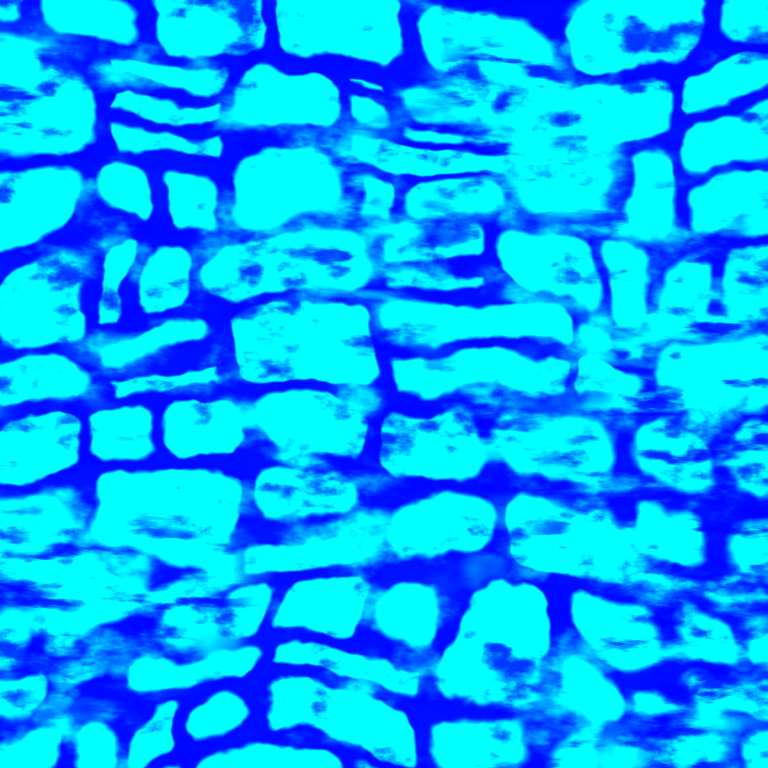
This texture is drawn by a WebGL 2 fragment shader. Its source:

```glsl
#version 300 es
precision highp float;

#define BLOCK vec2(0.37, 0.23)
#define WARP 0.085
#define SWAY 0.06
#define GAP_MIN 0.0015
#define GAP_MAX 0.0075
#define SOFT_MIN 0.006
#define SOFT_MAX 0.015
#define HOLLOW 0.011
#define PIT_DEPTH 0.8
#define CRACK_DEPTH 0.85
#define MORTAR_FILL 1.05
#define MORTAR_TINT 0.1

uniform vec2 u_resolution;
out vec4 fragColor;

float hash(vec2 p) {
    return fract(sin(dot(p, vec2(127.1, 311.7))) * 43758.5453);
}

float noise(vec2 p) {
    vec2 i = floor(p), f = fract(p);
    f = f * f * (3.0 - 2.0 * f);
    return mix(mix(hash(i), hash(i + vec2(1, 0)), f.x),
               mix(hash(i + vec2(0, 1)), hash(i + vec2(1, 1)), f.x), f.y);
}

float fbm(vec2 p) {
    float sum = 0.0, amp = 0.5;
    for (int i = 0; i < 5; i++) {
        sum += amp * noise(p);
        p = mat2(1.99, 0.23, -0.23, 1.99) * p + 17.3;
        amp *= 0.5;
    }
    return sum / 0.97;
}

float roundedBox(vec2 p, vec2 halfSize, float radius) {
    vec2 q = abs(p) - halfSize + radius;
    return length(max(q, 0.0)) + min(max(q.x, q.y), 0.0) - radius;
}

// Splits staggered blocks into stones; returns distance to the stone and its seed
vec2 stoneWall(vec2 p) {
    p.x += hash(vec2(floor(p.y / BLOCK.y), 3.0)) * BLOCK.x;
    vec2 id = floor(p / BLOCK);
    vec2 lo = id * BLOCK, hi = lo + BLOCK;
    float seed = hash(id + 5.0);
    for (int i = 0; i < 5; i++) {
        vec2 extent = hi - lo;
        float pick = hash(vec2(seed * 53.1, 2.0));
        if (extent.x * extent.y < mix(0.006, 0.034, pick)) break;
        float ratio = mix(0.34, 0.66, hash(vec2(seed * 71.7, 4.0)));
        vec2 cut = mix(lo, hi, ratio);
        bool splitX = extent.x > extent.y * mix(1.2, 2.2, hash(vec2(seed * 37.9, 6.0)));
        bool upper = splitX ? p.x > cut.x : p.y > cut.y;
        if (splitX) {
            if (upper) lo.x = cut.x; else hi.x = cut.x;
        } else {
            if (upper) lo.y = cut.y; else hi.y = cut.y;
        }
        seed = hash(vec2(seed * 91.3 + float(i), upper ? 8.0 : 9.0));
    }
    float gap = mix(GAP_MIN, GAP_MAX, hash(vec2(seed * 29.3, 1.0)));
    vec2 halfSize = max(0.5 * (hi - lo) - gap, 0.006);
    float radius = min(halfSize.x, halfSize.y) * mix(0.5, 0.95, seed);
    return vec2(roundedBox(p - 0.5 * (lo + hi), halfSize, radius), seed);
}

void main() {
    vec2 uv = gl_FragCoord.xy / u_resolution.y;

    // Swaying courses and uneven outlines
    vec2 bend = vec2(fbm(uv * 7.0 + 11.0), fbm(uv * 7.0 + 47.0)) - 0.5;
    vec2 sway = vec2(noise(uv * 3.1 + 7.0), noise(uv * 3.1 + 37.0)) - 0.5;
    vec2 stone = stoneWall(uv + WARP * bend + SWAY * sway);

    // Stone faces, worn back in places, with edges of varying softness
    float ragged = smoothstep(0.46, 0.66, fbm(uv * 4.5 + 73.0));
    float worn = HOLLOW * smoothstep(0.48, 0.8, fbm(uv * vec2(8.0, 11.0) + 59.0));
    float soft = mix(SOFT_MIN, SOFT_MAX, 0.4 * stone.y + 0.6 * ragged);
    float face = smoothstep(0.0, soft, -stone.x - worn);

    // Smeared mortar that joins some stones
    float streak = fbm(uv * vec2(10.0, 27.0) + 29.0);
    float smear = smoothstep(0.46, 0.8, fbm(uv * vec2(13.0, 20.0) + 133.0));
    smear = max(smear, ragged * smoothstep(0.4, 0.66, streak));
    float tint = MORTAR_TINT * fbm(uv * vec2(9.0, 30.0) + 211.0);
    float level = mix(tint + MORTAR_FILL * smear, 1.1, face);

    // Flat cracks and fine grained pits
    float crack = ragged * smoothstep(0.54, 0.74, fbm(uv * vec2(14.0, 42.0) + 171.0));
    float mottle = 0.5 * fbm(uv * vec2(12.0, 20.0) + 91.0)
                 + 0.5 * fbm(uv * vec2(34.0, 52.0) + 151.0);
    float pit = smoothstep(0.53, 0.74, mottle);
    level *= (1.0 - CRACK_DEPTH * crack) * (1.0 - PIT_DEPTH * pit);

    fragColor = vec4(0.0, clamp(level, 0.0, 1.0), 1.0, 1.0);
}
```
